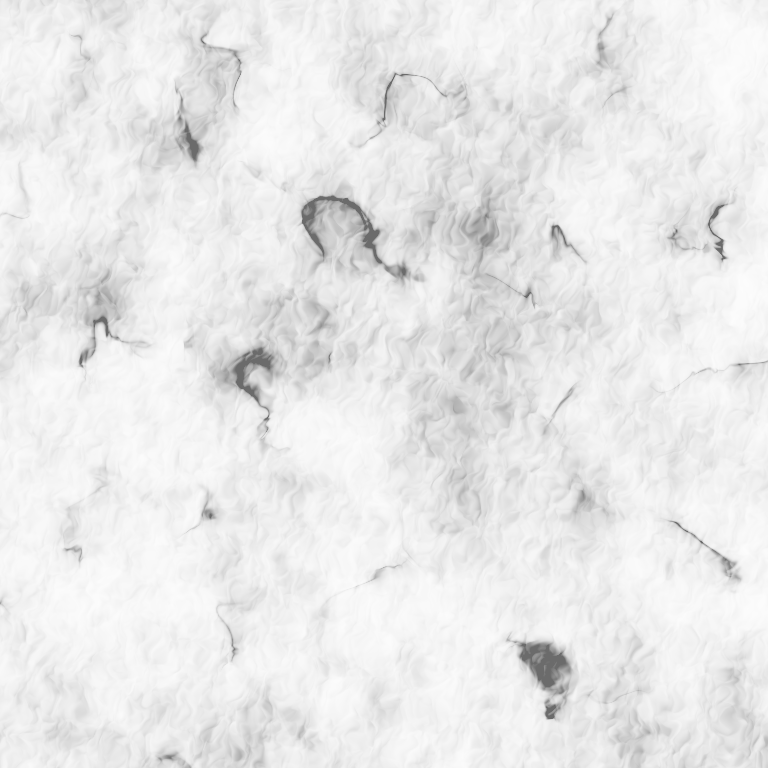
Write a WebGL 1 fragment shader that draws this texture.

```glsl
precision highp float;
// Draws rough white plaster: small flakes, soft grey patches and dark broken crevices.
uniform vec2 u_resolution;

const float TAU = 6.2831853;
const float MEDIAN_SHADE = 0.06;    // darkness of the plain surface
const float DEEPEST_SHADE = 0.58;   // limit of darkness inside a crevice

vec2 randomDirection(vec2 cell) {
  vec3 q = fract(cell.xyx * vec3(0.1031, 0.1030, 0.0973));
  q += dot(q, q.yzx + 33.33);
  float angle = TAU * fract((q.x + q.y) * q.z);
  return vec2(cos(angle), sin(angle));
}

float gradientNoise(vec2 p) {
  vec2 cell = floor(p);
  vec2 f = p - cell;
  vec2 u = f * f * f * (f * (f * 6.0 - 15.0) + 10.0);
  vec2 e = vec2(1.0, 0.0);
  float a = dot(randomDirection(cell), f);
  float b = dot(randomDirection(cell + e.xy), f - e.xy);
  float c = dot(randomDirection(cell + e.yx), f - e.yx);
  float d = dot(randomDirection(cell + e.xx), f - e.xx);
  return mix(mix(a, b, u.x), mix(c, d, u.x), u.y);
}

vec2 rotate(vec2 p, float angle) {
  float c = cos(angle), s = sin(angle);
  return vec2(c * p.x - s * p.y, s * p.x + c * p.y);
}

vec2 warp(vec2 p, float frequency, float amount) {
  vec2 q = p * frequency;
  return p + amount * vec2(gradientNoise(q + 17.3), gradientNoise(q + 61.8));
}

// Tilted facets, one per jittered cell, blended over narrow edges.
float flakes(vec2 p, float sharpness) {
  vec2 cell = floor(p);
  float total = 0.0, weights = 0.0001;
  for (int y = -1; y <= 1; y++) {
    for (int x = -1; x <= 1; x++) {
      vec2 id = cell + vec2(float(x), float(y));
      vec2 offset = p - id - 0.5 - 0.4 * randomDirection(id);
      vec2 tilt = randomDirection(id + 57.0);
      float weight = exp(-sharpness * dot(offset, offset));
      total += weight * (0.5 * tilt.x + dot(tilt, offset));
      weights += weight;
    }
  }
  return total / weights;
}

// Folded noise, lit from the upper left by the difference over a short reach.
float ridges(vec2 p) {
  return abs(gradientNoise(p)) + 0.5 * abs(gradientNoise(rotate(p, 0.6) * 2.1));
}

float ridgeShade(vec2 p, float frequency, float reach) {
  vec2 toLight = reach * vec2(-0.9, 0.44);
  return (ridges((p + toLight) * frequency) - ridges(p * frequency)) / (reach * frequency);
}

// Grey areas from half the canvas down to small smudges
float softPatches(vec2 p) {
  return 1.1 * gradientNoise(p * 2.3 + 3.1)
       + 1.2 * gradientNoise(p * vec2(6.5, 5.0) + 12.4)
       + 1.0 * gradientNoise(p * vec2(15.0, 10.0) + 40.2)
       + 0.6 * gradientNoise(p * vec2(36.0, 23.0) + 8.6);
}

// Short tapering crack along a noise contour, set in a wide ragged smudge.
float crevice(vec2 p, float frequency, float width, float threshold, float seed) {
  float side = gradientNoise(p * frequency + seed) / frequency;
  float presence = gradientNoise(p * frequency * 1.5 + seed + 23.5);
  float strength = smoothstep(threshold, threshold + 0.3, presence);
  float core = 1.0 - smoothstep(0.0, width * (0.4 + strength), abs(side));
  float smudge = exp(-abs(side) / (width * (side > 0.0 ? 4.5 : 1.2)));
  float breaks = 0.75 + 0.9 * gradientNoise(p * 48.0 + seed);
  return strength * (0.55 * core * breaks + 0.6 * smudge);
}

void main() {
  vec2 p = gl_FragCoord.xy / min(u_resolution.x, u_resolution.y);

  // Flakes slightly taller than wide, with ragged outlines
  vec2 ragged = warp(warp(p, 26.0, 0.014), 80.0, 0.006);
  vec2 upright = rotate(ragged, 0.15) * vec2(1.25, 0.8);
  float grain = 0.3 * flakes(upright * 36.0, 16.0)
              + 0.3 * flakes(rotate(upright, 0.1) * 72.0 + 9.0, 12.0)
              + 0.2 * ridgeShade(upright, 30.0, 0.004);

  // Jagged coordinates for the crevices
  vec2 jagged = warp(warp(warp(p, 12.0, 0.06), 38.0, 0.02), 80.0, 0.009);
  vec2 steep = rotate(jagged, -0.35) * vec2(1.2, 0.8);
  vec2 rising = rotate(jagged, -0.4) * vec2(0.65, 1.2);
  float deep = crevice(steep, 4.6, 0.007, 0.06, 5.2);
  float ledge = crevice(rising, 6.0, 0.005, 0.12, 31.7);

  // Shade grows exponentially, so the light areas stay calm
  float depth = grain + softPatches(ragged) + 2.1 * deep + 1.7 * ledge;
  float shade = min(MEDIAN_SHADE * exp(depth), DEEPEST_SHADE);

  gl_FragColor = vec4(vec3(1.0 - shade), 1.0);
}
```
